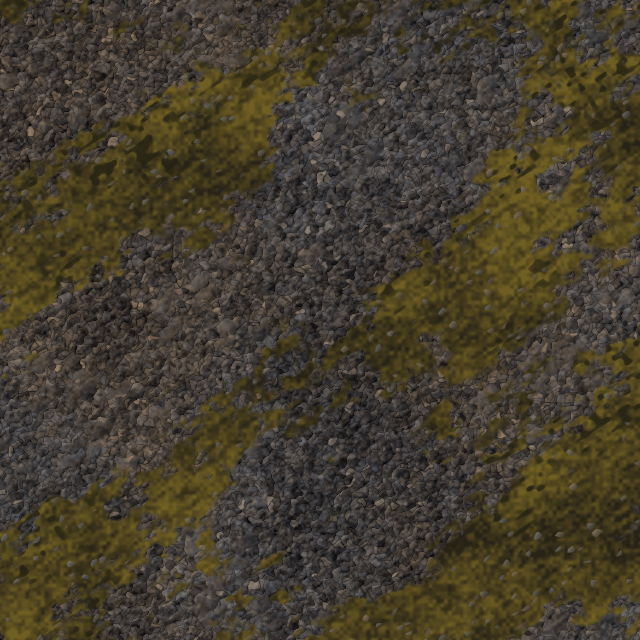
Give the GLSL for this texture, as a Shadertoy shader.

```glsl
#define GRAVEL_DARK vec3(0.155, 0.145, 0.138)
#define GRAVEL_LIGHT vec3(0.390, 0.365, 0.332)
#define MOSS_DARK vec3(0.190, 0.165, 0.095)
#define MOSS_LIGHT vec3(0.405, 0.345, 0.130)
#define TUFT_COLOR vec3(0.140, 0.130, 0.075)
#define PEBBLE_COLOR vec3(0.440, 0.420, 0.380)
#define SLOPE_DIR vec2(0.819, 0.574)
#define BAND_PERIOD 0.42
#define BAND_OFFSET 0.06
#define MOSS_LEVEL 0.42
#define GRAIN_SCALE 96.0
#define ROCK_SCALE 34.0

const float TAU = 6.2831853;

// Integer hash: two values in 0..1 per lattice cell
vec2 hash2(vec2 cell) {
    uvec2 v = uvec2(ivec2(cell)) * 1664525u + 1013904223u;
    v.x += v.y * 1664525u;
    v.y += v.x * 1664525u;
    v ^= v >> 16u;
    v.x += v.y * 1664525u;
    v.y += v.x * 1664525u;
    v ^= v >> 16u;
    return vec2(v & 0xffffu) / 65535.0;
}

float valueNoise(vec2 p) {
    vec2 cell = floor(p), f = fract(p);
    f = f * f * (3.0 - 2.0 * f);
    float low = mix(hash2(cell).x, hash2(cell + vec2(1, 0)).x, f.x);
    float high = mix(hash2(cell + vec2(0, 1)).x, hash2(cell + vec2(1, 1)).x, f.x);
    return mix(low, high, f.y);
}

float fbm(vec2 p) {
    float sum = 0.0, weight = 0.533;
    for (int i = 0; i < 4; i++) {
        sum += weight * valueNoise(p);
        p = mat2(1.6, 1.2, -1.2, 1.6) * p + 17.3;
        weight *= 0.5;
    }
    return sum;
}

// Voronoi stones: x = gap to neighbour, y = shade, z = tint, w = lit slope
vec4 stones(vec2 p) {
    vec2 cell = floor(p), nearestId = cell, nearestOffset = vec2(0);
    float first = 9.0, second = 9.0;
    for (int y = -1; y <= 1; y++)
    for (int x = -1; x <= 1; x++) {
        vec2 id = cell + vec2(x, y);
        vec2 offset = p - id - hash2(id);
        float d = length(offset);
        if (d < first) {
            second = first;
            first = d;
            nearestId = id;
            nearestOffset = offset;
        } else {
            second = min(second, d);
        }
    }
    vec2 random = hash2(nearestId + 311.0);
    return vec4(second - first, random, dot(nearestOffset, vec2(-0.4, 0.9)));
}

// Bluish to brownish tint with steady brightness
vec3 tintOf(float t) {
    return mix(vec3(0.92, 0.98, 1.12), vec3(1.09, 0.99, 0.90), t);
}

vec3 gravel(vec2 uv, vec2 flow) {
    // Strong wobble breaks the outlines into rough chips
    vec2 wobble = 0.011 * vec2(valueNoise(uv * 110.0), valueNoise(uv * 110.0 + 40.0));
    vec4 grain = stones((flow + wobble) * GRAIN_SCALE * vec2(0.85, 1.2));
    float grit = 0.55 * valueNoise(flow * vec2(120.0, 170.0)) + 0.45 * valueNoise(uv * 235.0 + 8.0);
    float patches = fbm(uv * 6.0 + 9.0);
    float tone = 0.18 + 0.6 * grain.y + 0.4 * grain.w;
    tone += 1.25 * (grit - 0.5) + 0.5 * (patches - 0.5);

    // Scattered larger rocks
    vec4 rock = stones((flow + 0.8 * wobble) * ROCK_SCALE * vec2(0.75, 1.4) + 60.0);
    float rocky = smoothstep(0.05, 0.2, rock.x) * smoothstep(0.86, 0.9, rock.y + 0.6 * (patches - 0.5));
    float rockTone = 0.25 + 0.5 * rock.z + 0.6 * rock.w + 0.7 * (grit - 0.5);
    tone = mix(tone, rockTone, 0.75 * rocky);

    // Rare pale chips
    tone += 0.55 * smoothstep(0.95, 0.98, grain.z) * smoothstep(0.1, 0.4, grain.x);

    float crevice = mix(smoothstep(0.0, 0.3, grain.x), 1.0, rocky);
    vec3 color = mix(GRAVEL_DARK, GRAVEL_LIGHT, clamp(tone, -0.4, 1.5));
    float warmth = 0.6 * grain.z + 0.4 * smoothstep(0.3, 0.7, fbm(uv * 4.0 + 31.0));
    return color * tintOf(warmth) * mix(0.76, 1.03, crevice);
}

vec3 moss(vec2 uv, vec2 flow) {
    // Soft streaks running down the slope
    float streak = valueNoise(flow * vec2(50.0, 125.0));
    float tone = 0.5 + 1.5 * (fbm(flow * vec2(7.0, 11.0) + 5.0) - 0.5);
    tone += 0.6 * (streak - 0.5) + 0.75 * (valueNoise(uv * 165.0) - 0.5);
    vec3 color = mix(MOSS_DARK, MOSS_LIGHT, clamp(tone, -0.15, 1.15));

    // Dark tufts gather in patches
    float tuftZone = smoothstep(0.38, 0.6, fbm(uv * 5.0 + 73.0));
    float tuft = smoothstep(0.6, 0.85, valueNoise(flow * vec2(75.0, 110.0) + 21.0));
    color = mix(color, TUFT_COLOR, 0.85 * tuft * tuftZone);

    // Sparse pale pebbles
    vec4 pebble = stones(flow * vec2(75.0, 105.0) + 130.0);
    float shown = smoothstep(0.1, 0.45, pebble.x) * step(0.92, pebble.y);
    return mix(color, PEBBLE_COLOR * tintOf(pebble.z) * (0.85 + 0.5 * pebble.w), 0.75 * shown);
}

void mainImage(out vec4 fragColor, in vec2 fragCoord) {
    vec2 uv = fragCoord / iResolution.xy;
    vec2 flow = vec2(dot(uv, SLOPE_DIR), dot(uv, vec2(-SLOPE_DIR.y, SLOPE_DIR.x)));

    // Diagonal moss bands, broken up by coarse, ragged and speckled noise
    float field = 0.7 * cos(TAU * (flow.y - BAND_OFFSET) / BAND_PERIOD);
    field += 4.2 * (fbm(flow * vec2(3.2, 5.0) + 3.0) - 0.5);
    field += 2.6 * (fbm(flow * vec2(17.0, 30.0) + 50.0) - 0.5);
    field += 0.9 * (valueNoise(flow * vec2(70.0, 105.0) + 90.0) - 0.5);
    float cover = smoothstep(-0.25, 0.3, field - MOSS_LEVEL);

    fragColor = vec4(mix(gravel(uv, flow), moss(uv, flow), cover), 1.0);
}
```
